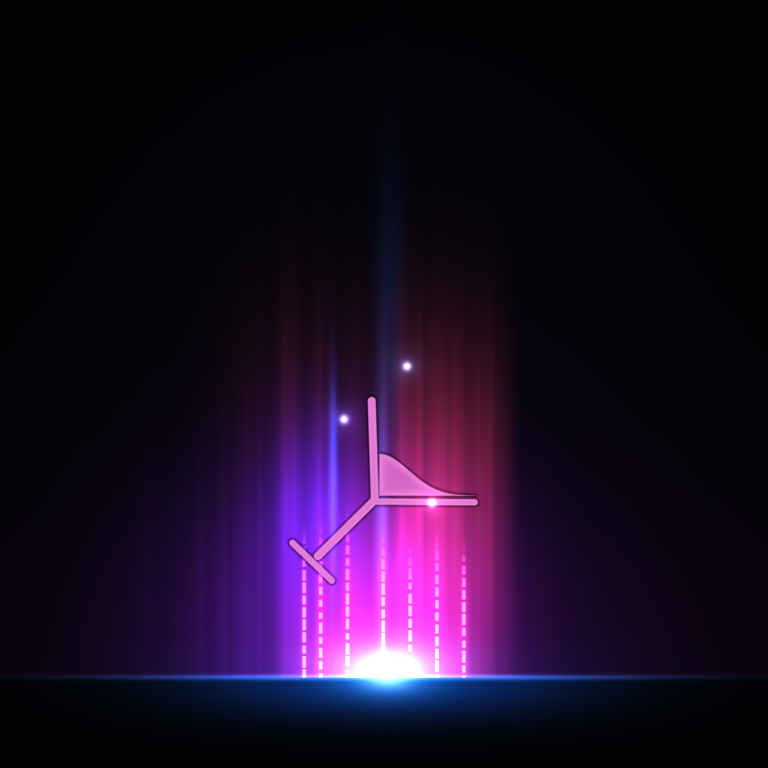
Give the GLSL for this background, as a Shadertoy shader.

```glsl
const float HORIZON = 0.118;
const vec2 FLARE = vec2(0.505, 0.124);
const vec3 BLUE = vec3(0.06, 0.32, 0.85);
const vec3 VIOLET = vec3(0.20, 0.08, 0.70);
const vec3 MAGENTA = vec3(0.82, 0.12, 0.62);
const vec3 RED = vec3(0.62, 0.15, 0.20);
const vec3 PINK = vec3(0.96, 0.53, 0.88);

float hash(float n) {
    n = fract(n * 0.1031);
    n *= n + 33.33;
    return fract(n * (n + n));
}

float noise(float x) {
    float cell = floor(x), f = fract(x);
    return mix(hash(cell), hash(cell + 1.0), f * f * (3.0 - 2.0 * f));
}

// Soft elliptical falloff
float glow(vec2 p, vec2 center, vec2 size) {
    vec2 d = (p - center) / size;
    return exp(-dot(d, d));
}

float segment(vec2 p, vec2 a, vec2 b, float radius) {
    vec2 pa = p - a, ba = b - a;
    return length(pa - ba * clamp(dot(pa, ba) / dot(ba, ba), 0.0, 1.0)) - radius;
}

float fill(float d, float aa) {
    return 1.0 - smoothstep(-aa, aa, d);
}

// Curved fin resting on a bar, with a slender mast and a forked tail
float emblem(vec2 p) {
    float t = (p.x - 0.494) / 0.127;
    float crest = 0.354 + 0.055 * exp(-t * t / 0.185);
    float fin = max(max(0.494 - p.x, p.x - 0.619), max(0.3545 - p.y, (p.y - crest) * 0.8));
    float d = min(fin, segment(p, vec2(0.484, 0.478), vec2(0.488, 0.352), 0.0052));
    d = min(d, segment(p, vec2(0.488, 0.347), vec2(0.618, 0.346), 0.0042));
    d = min(d, segment(p, vec2(0.488, 0.349), vec2(0.414, 0.276), 0.0053));
    return min(d, segment(p, vec2(0.381, 0.293), vec2(0.432, 0.244), 0.0042));
}

vec3 spark(vec2 p, vec2 center, vec3 tint) {
    float r = length(p - center);
    return vec3(1.0) * exp(-r * r / 0.000025) + tint * exp(-r / 0.010) * 0.65;
}

vec3 ambient(vec2 p) {
    vec3 c = vec3(0.010, 0.009, 0.016);
    c += vec3(0.012, 0.008, 0.035) * glow(p, vec2(0.5, 0.45), vec2(0.40, 0.45));
    c += vec3(0.11, 0.015, 0.14) * glow(p, vec2(0.5, 0.14), vec2(0.42, 0.23));
    return c + vec3(0.07, 0.04, 0.22) * glow(p, vec2(0.46, 0.20), vec2(0.20, 0.20));
}

// Vertical curtains of light
vec3 curtains(vec2 p) {
    float streak = 0.35 + 0.65 * noise(p.x * 48.0) * (0.5 + noise(p.x * 130.0 + 40.0));
    float top = 0.61 + 0.07 * noise(p.x * 35.0 + 9.0);
    float rise = 1.0 - smoothstep(0.30, top, p.y);
    float edge = smoothstep(0.685, 0.64, p.x);
    vec3 c = RED * glow(p, vec2(0.595, 0.36), vec2(0.085, 0.20)) * streak * 0.95 * edge;
    c += RED * glow(p, vec2(0.42, 0.46), vec2(0.11, 0.17)) * streak * 0.32;
    c += VIOLET * glow(p, vec2(0.415, 0.33), vec2(0.065, 0.12)) * (0.45 + 0.55 * streak);
    c += vec3(0.18, 0.04, 0.30) * glow(p, vec2(0.38, 0.20), vec2(0.13, 0.18)) * streak * rise;
    c += MAGENTA * glow(p, vec2(0.535, 0.18), vec2(0.095, 0.17)) * (0.55 + 0.55 * streak);
    return c + MAGENTA * glow(p, vec2(0.44, 0.15), vec2(0.060, 0.13)) * 0.45;
}

// Narrow blue beams
vec3 beams(vec2 p) {
    vec3 c = vec3(0.18, 0.32, 0.95) * glow(p, vec2(0.434, 0.37), vec2(0.005, 0.12)) * 0.75;
    c += vec3(0.20, 0.40, 0.90) * glow(p, vec2(0.497, 0.31), vec2(0.008, 0.16)) * 0.5;
    return c + vec3(0.02, 0.08, 0.20) * glow(p, vec2(0.507, 0.58), vec2(0.018, 0.20)) * 0.65;
}

// Columns of broken, glowing dashes
vec3 dashes(vec2 p, float aa) {
    vec3 c = vec3(0.0);
    for (int i = 0; i < 7; i++) {
        float k = float(i);
        float x = 0.604 - 0.035 * k - 0.0115 * step(3.5, k) + 0.0135 * step(5.5, k);
        float row = p.y * 62.0 + hash(k + 3.0);
        float cut = 0.25 + 0.25 * hash(floor(row) + k * 17.0);
        float dash = fill(abs(fract(row) - 0.5) - cut, 62.0 * aa);
        float top = 0.29 + 0.07 * hash(k + 21.0);
        float fade = 1.0 - smoothstep(0.20, top, p.y);
        float core = fill(abs(p.x - x) - 0.0023, aa);
        c += (PINK * core * dash + MAGENTA * glow(p, vec2(x, p.y), vec2(0.006, 1.0)) * 0.3) * fade;
    }
    return c;
}

// Horizon line, reflected haze and bright source
vec3 horizonLight(vec2 p, float above) {
    float haze = glow(p, vec2(0.505, HORIZON), vec2(0.24, 0.050));
    vec3 c = BLUE * haze * mix(0.62, 0.16, above);
    c += vec3(0.18, 0.50, 1.0) * glow(p, vec2(0.5, HORIZON), vec2(0.29, 0.0035)) * 0.85;
    c += vec3(0.20, 0.65, 1.0) * glow(p, FLARE, vec2(0.065, 0.030)) * 0.65;
    c += vec3(1.0, 0.70, 0.95) * glow(p, FLARE, vec2(0.075, 0.045)) * above * 0.75;
    return c + vec3(1.0) * glow(p, FLARE + vec2(0.0, 0.003), vec2(0.028, 0.018));
}

void mainImage(out vec4 fragColor, in vec2 fragCoord) {
    vec2 p = (fragCoord - 0.5 * iResolution.xy) / iResolution.y + 0.5;
    float aa = 1.0 / iResolution.y;
    float above = smoothstep(HORIZON - aa, HORIZON + aa, p.y);

    vec3 lit = ambient(p) + curtains(p) + beams(p) + dashes(p, aa);
    vec3 color = mix(vec3(0.008, 0.009, 0.015), lit, above) + horizonLight(p, above);

    // Emblem with a thin dark rim
    float d = emblem(p);
    color *= 1.0 - 0.45 * fill(d - 0.0025, 0.002);
    vec3 body = mix(PINK, vec3(0.86, 0.42, 0.80), smoothstep(0.0, -0.012, d));
    color = mix(color, body, 0.94 * fill(d, aa));

    color += spark(p, vec2(0.530, 0.523), vec3(0.25, 0.42, 0.75));
    color += spark(p, vec2(0.448, 0.454), vec3(0.42, 0.38, 0.95));
    color += spark(p, vec2(0.5625, 0.345), vec3(0.95, 0.35, 0.75));
    fragColor = vec4(clamp(color, 0.0, 1.0), 1.0);
}
```
